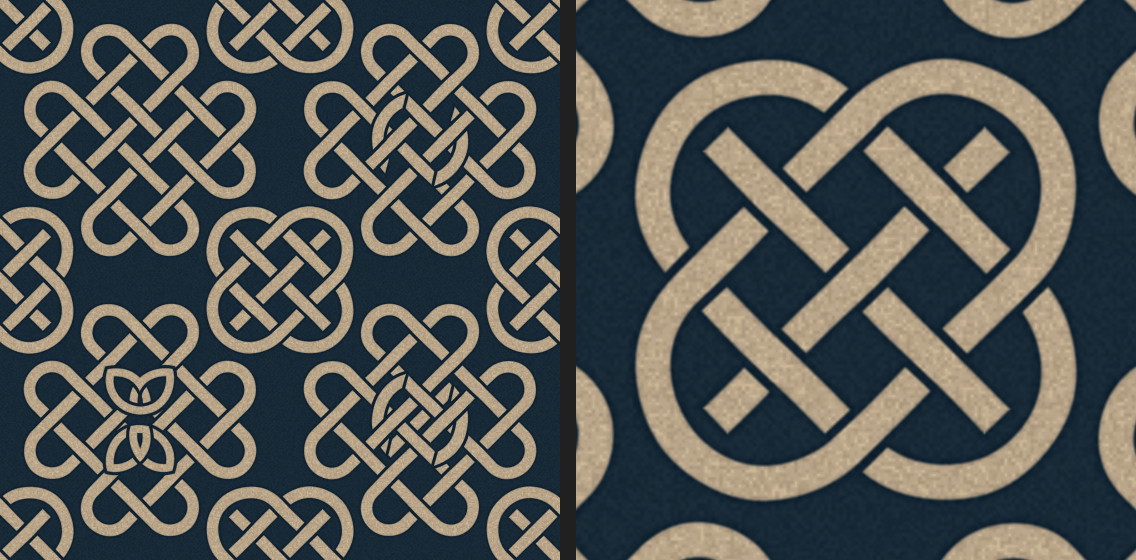
Left, the full canvas; right, a detail of the centre.
A three.js fragment shader for this pattern:

```glsl
// Interlaced cord knots on dark cloth: a 2 by 2 grid of eight-lobed knots with small
// round knots at the cell corners. Cords are outlined capsules on diagonal axes, woven
// over and under by checkerboard parity; wrapped noise gives a printed cloth grain.
varying vec2 vUv;

const vec3 GROUND = vec3(0.092, 0.162, 0.212);
const vec3 SHADOW = vec3(0.04, 0.11, 0.17);
const vec3 CORD = vec3(0.73, 0.65, 0.54);
const vec3 CORD_LIGHT = vec3(0.80, 0.72, 0.59);
const vec3 CORD_EDGE = vec3(0.52, 0.49, 0.43);

const float REPEATS = 2.0;
const float CORD_HALF = 0.0104;    // half width of a cord
const float GAP = 0.0055;          // clear space beside a crossing cord
const float EDGE = 0.0013;         // softness of edges
const float BIG_STEP = 0.0720;     // offset of the large knot's capsules
const float BIG_RADIUS = 0.0402;
const float BIG_REACH = 0.1497;    // half length of its capsules
const float SMALL_STEP = 0.0677;   // cord spacing in the small knot
const float SMALL_REACH = 0.0750;
const float BAR_REACH = 0.1185;    // half length of the small knot's open bars
const float RING_RADIUS = 0.0755;
const float LEAF_HALF = 0.0072;
const float GRAIN_CELLS = 448.0;
const float TAU = 6.2831853;

float hash(vec2 c) {
  vec3 h = fract(vec3(c.xyx) * 0.1031);
  h += dot(h, h.yzx + 33.33);
  return fract((h.x + h.y) * h.z);
}

// Value noise that wraps after n cells.
float grain(vec2 uv, float n) {
  vec2 c = floor(uv * n), f = fract(uv * n);
  f = f * f * (3.0 - 2.0 * f);
  vec2 a = mod(c, n), b = mod(c + 1.0, n);
  return mix(mix(hash(a), hash(vec2(b.x, a.y)), f.x),
             mix(hash(vec2(a.x, b.y)), hash(b), f.x), f.y);
}

float fill(float d) { return 1.0 - smoothstep(-EDGE, EDGE, d); }
float clearOf(float d) { return 1.0 - fill(d - GAP); }

float box(vec2 p, vec2 halfSize) {
  vec2 d = abs(p) - halfSize;
  return length(max(d, 0.0)) + min(max(d.x, d.y), 0.0);
}

// Outlined capsule along x.
float capsule(vec2 p, float reach, float radius) {
  return abs(length(vec2(max(abs(p.x) - reach, 0.0), p.y)) - radius) - CORD_HALF;
}

// Diagonal axes: x runs down to the right, y up to the right.
vec2 diagonal(vec2 p) { return vec2(p.x - p.y, p.x + p.y) * 0.70711; }

float parity(vec2 cell) { return mod(cell.x + cell.y, 2.0); }

// Coverage of two crossing cords; firstOver is 1 where the first lies on top.
float weave(float a, float b, float firstOver) {
  return max(fill(a) * mix(clearOf(b), 1.0, firstOver),
             fill(b) * mix(1.0, clearOf(a), firstOver));
}

// Each knot returns coverage in x and distance to its cords in y.
vec2 smallKnot(vec2 p, float flip) {
  vec2 q = diagonal(p);
  vec2 bar = vec2(BAR_REACH, CORD_HALF);
  float a = min(capsule(q, SMALL_REACH, SMALL_STEP), box(q, bar));
  float b = min(capsule(q.yx, SMALL_REACH, SMALL_STEP), box(q.yx, bar));
  float over = parity(floor(q / SMALL_STEP + 0.5) + vec2(flip, 0.0));
  return vec2(weave(a, b, over), min(a, b));
}

// Solid pointed leaf leaning up to the right.
float leaf(vec2 p) {
  vec2 axis = vec2(0.68, 0.73), m = p - vec2(0.021, 0.051);
  float along = dot(m, axis), across = abs(dot(m, vec2(axis.y, -axis.x)));
  return length(vec2(across + 0.0305, along)) - 0.0552;
}

vec2 bigKnot(vec2 p, vec2 id) {
  vec2 q = diagonal(p);
  float a = capsule(vec2(q.x, abs(q.y) - BIG_STEP), BIG_REACH, BIG_RADIUS);
  float b = capsule(vec2(q.y, abs(q.x) - BIG_STEP), BIG_REACH, BIG_RADIUS);
  float cover = weave(a, b, parity(floor(q / BIG_STEP))), d = min(a, b);
  if (id.x > 0.5) {
    // Right column: side arcs threaded between the two cord directions.
    float side = 0.045 - abs(dot(p, vec2(0.97, -0.25)));
    float ring = max(abs(length(p) - RING_RADIUS) - CORD_HALF, side);
    cover = max(cover * max(clearOf(ring), fill(b)), fill(ring) * clearOf(b));
    // Lower right: a short bar beneath all cords.
    float bar = box(q, vec2(CORD_HALF, 0.085)) + step(0.5, id.y);
    cover = max(cover, fill(bar) * clearOf(a) * clearOf(b) * clearOf(ring));
    d = min(d, min(ring, bar));
  } else if (id.y < 0.5) {
    // Lower left: two pairs of crossed leaf outlines laid over the centre.
    vec2 h = vec2(p.x, abs(p.y));
    float right = leaf(h), left = leaf(vec2(-h.x, h.y));
    float a2 = abs(right) - LEAF_HALF, b2 = abs(left) - LEAF_HALF;
    float solid = min(right, left) - LEAF_HALF;
    cover = max(cover * clearOf(solid), weave(a2, b2, step(0.0, p.x * p.y)));
    d = min(max(d, GAP - solid), min(a2, b2));
  }
  return vec2(cover, d);
}

void main() {
  // Slight hand-drawn wobble with whole periods.
  vec2 uv = vUv + 0.0004 * sin(TAU * (vUv.yx * 13.0 + vec2(0.2, 0.6)));
  vec2 bigId = floor(uv * REPEATS), smallId = floor(uv * REPEATS + 0.5);
  vec2 big = bigKnot(uv - (bigId + 0.5) / REPEATS, mod(bigId, REPEATS));
  vec2 odd = mod(smallId, 2.0);
  vec2 small = smallKnot(uv - smallId / REPEATS, 1.0 - odd.x * odd.y);
  float cover = max(big.x, small.x), d = min(big.y, small.y);

  // Cloth grain, thread lines and a soft shadow beside the cords.
  float speck = grain(vUv, GRAIN_CELLS) - 0.5;
  vec2 thread = sin(TAU * vUv * 128.0);
  vec3 ground = mix(GROUND, SHADOW, 0.7 * (1.0 - smoothstep(0.0, 0.006, d)));
  ground += 0.032 * speck + 0.005 * thread.x * thread.y;
  vec3 cord = mix(CORD, CORD_LIGHT, smoothstep(0.1, 0.5, speck));
  cord = mix(cord, CORD_EDGE, 0.4 * smoothstep(-0.003, 0.0, d)) + 0.13 * min(speck, 0.0);
  gl_FragColor = vec4(mix(ground, cord, cover), 1.0);
}
```
